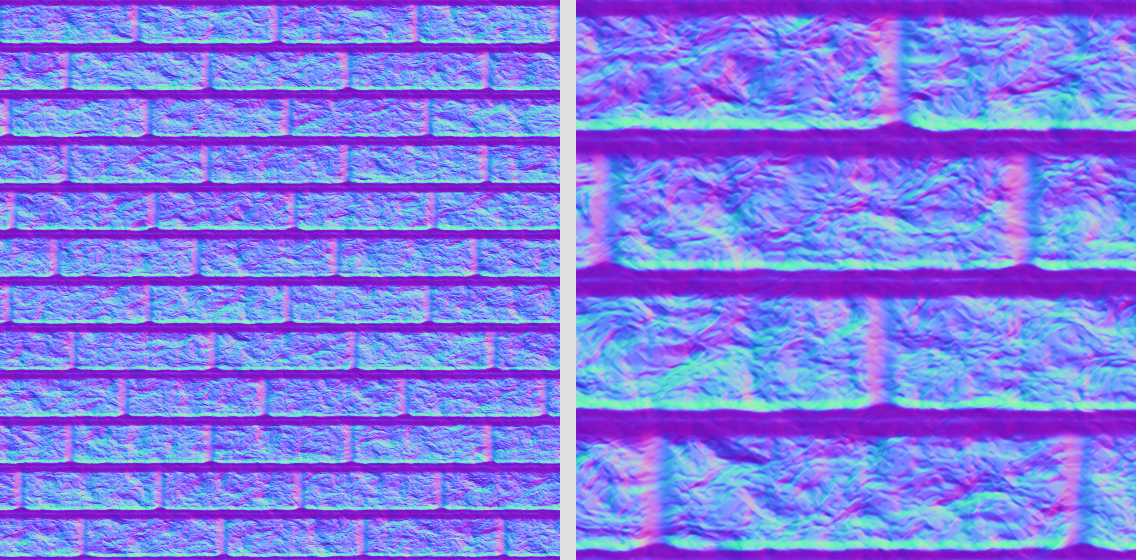
Left: the whole. Right: its middle third, enlarged.
A three.js fragment shader for this texture map:

```glsl
varying vec2 vUv;

const float ROWS = 12.0;
const float COLUMNS = 4.0;
const float ASPECT = 3.0;               // brick length over row height
// Joint phase of each course, bottom to top, in brick lengths
const vec4 SHIFT_LOW = vec4(0.595, 0.15, 0.505, 0.895);
const vec4 SHIFT_MID = vec4(0.53, 0.065, 0.405, 0.10);
const vec4 SHIFT_TOP = vec4(0.48, 0.06, 0.485, 0.98);
// Surface slopes
const float LEDGE_SLOPE = -1.55;
const float LIP_SLOPE = 1.35;
const float RIGHT_SLOPE = 0.72;
const float LEFT_SLOPE = -0.55;
const float FACE_BOTTOM = 0.36;
const float FACE_TOP = -0.10;
const float TILT_VARIATION = 0.28;
// Stone relief
const vec2 GRAIN = vec2(22.0, 34.0);
const float RELIEF = 0.42;
const float WARP = 0.007;
const float SAMPLE_STEP = 0.0014;
const float EDGE_WOBBLE = 0.022;

vec2 hash2(vec2 p) {
  vec3 q = fract(vec3(p.xyx) * vec3(0.1031, 0.1030, 0.0973));
  q += dot(q, q.yzx + 33.33);
  return fract((q.xx + q.yz) * q.zy);
}

float cornerNoise(vec2 cell, vec2 offset, vec2 period) {
  float angle = 6.2832 * hash2(mod(cell, period) + period * 0.37).x;
  return dot(vec2(cos(angle), sin(angle)), offset);
}

// Gradient noise that wraps over the unit square
float noise(vec2 uv, vec2 period) {
  vec2 p = uv * period;
  vec2 i = floor(p);
  vec2 f = p - i;
  vec2 w = f * f * f * (f * (f * 6.0 - 15.0) + 10.0);
  vec2 e = vec2(1.0, 0.0);
  float low = mix(cornerNoise(i, f, period), cornerNoise(i + e, f - e, period), w.x);
  float high = mix(cornerNoise(i + e.yx, f - e.yx, period),
                   cornerNoise(i + 1.0, f - 1.0, period), w.x);
  return mix(low, high, w.y);
}

// Rough stone: smooth lumps plus creased facets
float stoneHeight(vec2 uv) {
  uv += WARP * vec2(noise(uv, vec2(26.0, 31.0)), noise(uv, vec2(29.0, 37.0)));
  float height = 0.0;
  vec2 period = GRAIN;
  for (int i = 0; i < 4; i++) {
    float n = noise(uv, period);
    height += (0.65 * n - 0.5 * abs(n)) / period.y;
    period *= 2.0;
  }
  return height * RELIEF;
}

vec2 stoneSlope(vec2 uv) {
  float h = stoneHeight(uv);
  vec2 e = vec2(SAMPLE_STEP, 0.0);
  return vec2(h - stoneHeight(uv + e), h - stoneHeight(uv + e.yx)) / SAMPLE_STEP;
}

float rowShift(float row) {
  vec4 group = row < 4.0 ? SHIFT_LOW : row < 8.0 ? SHIFT_MID : SHIFT_TOP;
  vec4 pick = vec4(equal(vec4(0.0, 1.0, 2.0, 3.0), vec4(mod(row, 4.0))));
  return dot(group, pick);
}

float bump(float x, float center, float width) {
  float t = (x - center) / width;
  return exp(-t * t);
}

void main() {
  // Brick layout; distances are in row heights
  float row = mod(floor(vUv.y * ROWS), ROWS);
  float v = fract(vUv.y * ROWS);
  float along = vUv.x * COLUMNS - rowShift(row);
  float column = mod(floor(along), COLUMNS);
  float side = (fract(along + 0.5) - 0.5) * ASPECT;
  float bed = v - step(0.5, v);
  vec2 brickHash = hash2(vec2(column, row) * 7.0 + 3.0);

  // Worn edges, with the bed joint rising at each upright joint
  float wobble = EDGE_WOBBLE * noise(vUv, vec2(48.0, 60.0));
  float x = side + wobble * 1.5;
  float y = bed + wobble;
  float lowEdge = y - 0.05 * bump(side, 0.0, 0.12) * step(0.0, bed);

  // Masks
  float ledge = smoothstep(-0.155, -0.075, y) * (1.0 - smoothstep(0.05, 0.09, lowEdge));
  float upright = smoothstep(0.06, 0.14, v) * (1.0 - smoothstep(0.86, 0.95, v));
  float face = smoothstep(0.02, 0.15, abs(x)) * (1.0 - ledge);
  float lip = bump(lowEdge, 0.112, 0.027) * smoothstep(0.03, 0.14, abs(x));

  // Slopes of face, bed joint, lit lip and upright joint
  float tilt = mix(FACE_BOTTOM, FACE_TOP, v) + (brickHash.x - 0.5) * TILT_VARIATION;
  vec2 slope = vec2(-0.15 * tilt + 0.06 * (brickHash.y - 0.5), tilt) * face;
  slope.y += LEDGE_SLOPE * ledge * (1.0 - 0.4 * bump(y, 0.0, 0.02));
  slope.y += LIP_SLOPE * lip;
  slope.x += upright * (RIGHT_SLOPE * bump(x, -0.07, 0.085)
                      + LEFT_SLOPE * bump(x, 0.06, 0.055));
  slope += stoneSlope(vUv) * mix(0.4, 1.0, face);

  gl_FragColor = vec4(normalize(vec3(slope, 1.0)) * 0.5 + 0.5, 1.0);
}
```
